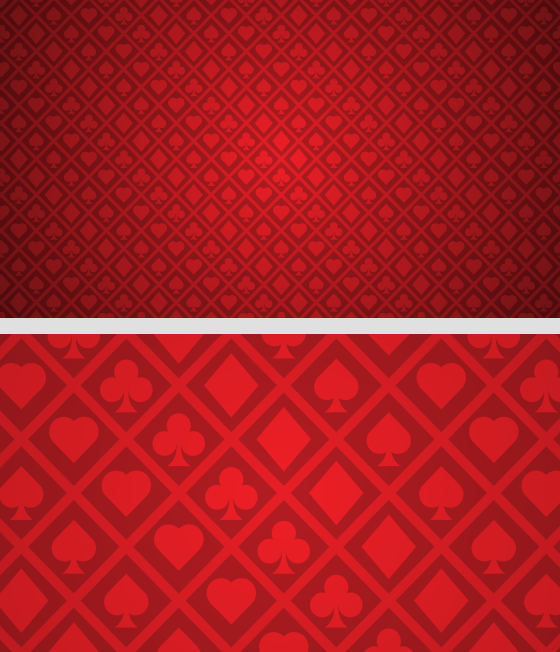
Top: the whole. Bottom: its middle third, enlarged.
Write a WebGL 2 fragment shader that draws this pattern.

```glsl
#version 300 es
precision highp float;
// Red card-table cloth: diagonal lattice of card suits under a round glow.

uniform vec2 u_resolution;
out vec4 fragColor;

// Lengths in canvas widths
const vec2 HALF_TILE = vec2(0.03125, 0.03203);   // 16 tiles across
const vec2 LATTICE_ORIGIN = vec2(0.0335, 0.0);   // from the canvas centre
const float GLOW_RADIUS = 0.575;

// Lengths in half tiles
const float LINE_HALF_WIDTH = 0.092;
const vec2 PIP_DIAMOND = vec2(0.52, 0.60);
const float HEART_SCALE = 0.78;
const float SPADE_SCALE = 0.70;
const float CLUB_LOBE = 0.23;

const float LINE_STRENGTH = 0.86;
const vec3 CLOTH_CENTRE = vec3(0.70, 0.11, 0.13);
const vec3 CLOTH_EDGE   = vec3(0.29, 0.04, 0.05);
const vec3 PRINT_CENTRE = vec3(0.94, 0.12, 0.15);
const vec3 PRINT_EDGE   = vec3(0.42, 0.07, 0.08);

float dot2(vec2 v) { return dot(v, v); }

// Heart with its tip at the origin, about 1.2 wide and 1.1 high
float heartShape(vec2 p) {
    p.x = abs(p.x);
    if (p.x + p.y > 1.0)
        return length(p - vec2(0.25, 0.75)) - sqrt(2.0) / 4.0;
    float nearest = min(dot2(p - vec2(0.0, 1.0)),
                        dot2(p - 0.5 * max(p.x + p.y, 0.0)));
    return sqrt(nearest) * sign(p.x - p.y);
}

// Flared foot shared by spade and club
float stem(vec2 p) {
    float t = clamp((-0.08 - p.y) / 0.42, 0.0, 1.0);
    float side = abs(p.x) - (0.04 + 0.18 * t * t * t);
    return max(side, abs(p.y + 0.25) - 0.25);
}

float diamond(vec2 p) {
    vec2 n = 1.0 / PIP_DIAMOND;
    return (dot(abs(p), n) - 1.0) / length(n);
}

float heart(vec2 p) {
    return heartShape(p / HEART_SCALE + vec2(0.0, 0.57)) * HEART_SCALE;
}

float spade(vec2 p) {
    vec2 flipped = vec2(p.x, 0.5 - p.y) / SPADE_SCALE;
    return min(heartShape(flipped) * SPADE_SCALE, stem(p));
}

float club(vec2 p) {
    float top = length(p - vec2(0.0, 0.25)) - CLUB_LOBE;
    float sides = length(vec2(abs(p.x) - 0.27, p.y + 0.08)) - CLUB_LOBE;
    float core = length(p - vec2(0.0, 0.03)) - 0.14;
    return min(min(top, sides), min(core, stem(p)));
}

float suitDistance(vec2 p, int suit) {
    if (suit == 0) return diamond(p);
    if (suit == 1) return spade(p);
    if (suit == 2) return heart(p);
    return club(p);
}

float coverage(float d, float pixel) {
    return clamp(0.5 - d / pixel, 0.0, 1.0);
}

void main() {
    vec2 pos = (gl_FragCoord.xy - 0.5 * u_resolution) / u_resolution.x;
    float pixel = 1.0 / (u_resolution.x * HALF_TILE.x);

    // Diagonal tile coordinates
    vec2 u = (pos - LATTICE_ORIGIN) / HALF_TILE;
    vec2 diag = 0.5 * vec2(u.x + u.y, u.x - u.y);
    vec2 id = floor(diag + 0.5);
    vec2 offset = diag - id;
    vec2 local = vec2(offset.x + offset.y, offset.x - offset.y);

    // Lattice lines, and one suit per diagonal row
    float toEdge = (0.5 - max(abs(offset.x), abs(offset.y))) * sqrt(2.0);
    float line = coverage(toEdge - LINE_HALF_WIDTH, pixel);
    float pip = coverage(suitDistance(local, int(mod(id.x, 4.0))), pixel);

    // Glow fading toward the corners
    float fade = clamp(length(pos) / GLOW_RADIUS, 0.0, 1.0);
    vec3 cloth = mix(CLOTH_CENTRE, CLOTH_EDGE, fade);
    vec3 print = mix(PRINT_CENTRE, PRINT_EDGE, fade);

    fragColor = vec4(mix(cloth, print, max(pip, line * LINE_STRENGTH)), 1.0);
}
```
